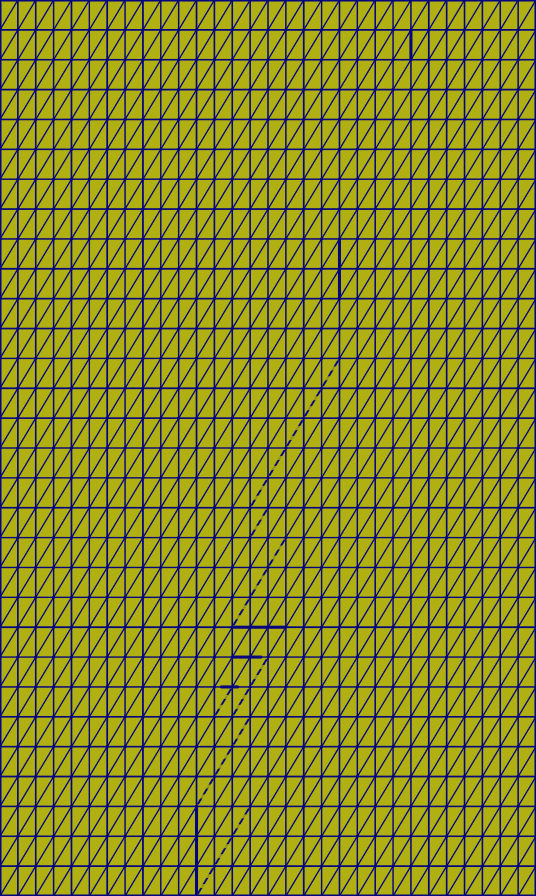
Write a Shadertoy shader that draws this pattern.

```glsl
// Thirty by thirty triangulated mesh: navy grid lines and rising diagonals on
// olive yellow. Distances to the periodic lines give smooth coverage; a few
// diagonal runs break into dashes and a few grid edges are drawn heavier.

#define CELLS 30.0             // repeats across and down
#define GRID_WIDTH 0.00178     // line widths, as parts of the canvas height
#define DIAGONAL_WIDTH 0.00150
#define DASH_WIDTH 0.00215
#define HEAVY_WIDTH 0.0034
#define BORDER_WIDTH 0.0034
#define NODE_RADIUS 0.0017
#define DASHES_PER_CELL 3.0
#define WIDTH_VARIATION 0.14
#define FIELD_COLOR vec3(0.69, 0.69, 0.07)
#define LINE_COLOR vec3(0.02, 0.02, 0.50)

// Broken diagonals: column minus row, first row, last row
const vec3 BROKEN_RUNS[7] = vec3[7](
    vec3(1, 13, 18), vec3(2, 12, 13), vec3(4, 9, 12), vec3(7, 6, 8),
    vec3(6, 6, 7), vec3(8, 3, 6), vec3(11, 0, 3));

// Heavy edges: start and end, in cells
const vec4 HEAVY_EDGES[6] = vec4[6](
    vec4(11, 0, 11, 3), vec4(12.4, 7, 13.3, 7), vec4(13, 8, 14.6, 8),
    vec4(13, 9, 15.9, 9), vec4(19, 20, 19, 22), vec4(23, 28, 23, 29));

float hash(float n)
{
    n = fract(n * 0.1031);
    n *= n + 33.33;
    return fract(n * (n + n));
}

float coverage(float dist, float width, float pixel)
{
    return clamp(0.5 + (0.5 * width - dist) / pixel, 0.0, 1.0);
}

float segmentDistance(vec2 p, vec2 a, vec2 b)
{
    vec2 ab = b - a;
    return length(p - a - ab * clamp(dot(p - a, ab) / dot(ab, ab), 0.0, 1.0));
}

float variedWidth(float width, float lineId)
{
    return width * (1.0 + WIDTH_VARIATION * (2.0 * hash(lineId) - 1.0));
}

// 1 on the diagonals and rows that break into dashes
float brokenDiagonal(float diagonalId, float row)
{
    float broken = 0.0;
    for (int i = 0; i < 7; i++) {
        vec3 run = BROKEN_RUNS[i];
        if (diagonalId == run.x && row >= run.y && row <= run.z) broken = 1.0;
    }
    return broken;
}

void mainImage(out vec4 fragColor, in vec2 fragCoord)
{
    float pixel = 1.0 / iResolution.y;
    vec2 size = vec2(iResolution.x * pixel, 1.0);
    vec2 p = fragCoord * pixel;
    vec2 cell = size / CELLS;
    vec2 grid = p / cell;

    // Vertical and horizontal lines
    vec2 lineId = floor(grid + 0.5);
    vec2 toLine = abs(grid - lineId) * cell;
    float vertical = coverage(toLine.x, variedWidth(GRID_WIDTH, lineId.x + 1.0), pixel);
    float horizontal = coverage(toLine.y, variedWidth(GRID_WIDTH, lineId.y + 61.0), pixel);

    // Rising diagonals, solid or dashed
    float offset = grid.x - grid.y;
    float diagonalId = floor(offset + 0.5);
    float toDiagonal = abs(offset - diagonalId) * cell.x * cell.y / length(cell);
    float diagonal = coverage(toDiagonal, DIAGONAL_WIDTH, pixel);
    float wave = abs(fract(grid.y * DASHES_PER_CELL) - 0.5) * cell.y / DASHES_PER_CELL;
    float dash = coverage(wave, 0.6 * cell.y / DASHES_PER_CELL, pixel);
    float dashed = coverage(toDiagonal, DASH_WIDTH, pixel) * mix(0.2, 1.0, dash);
    diagonal = mix(diagonal, dashed, brokenDiagonal(diagonalId, grid.y));

    // Crossings, heavy edges and border
    float solid = coverage(length(toLine), 2.0 * NODE_RADIUS, pixel);
    for (int i = 0; i < 6; i++) {
        vec4 edge = HEAVY_EDGES[i];
        float d = segmentDistance(p, edge.xy * cell, edge.zw * cell);
        solid = max(solid, coverage(d, HEAVY_WIDTH, pixel));
    }
    vec2 toBorder = min(p, size - p);
    solid = max(solid, coverage(min(toBorder.x, toBorder.y), BORDER_WIDTH, pixel));

    // Ink over the field
    float clear = (1.0 - vertical) * (1.0 - horizontal) * (1.0 - diagonal) * (1.0 - solid);
    fragColor = vec4(mix(LINE_COLOR, FIELD_COLOR, clear), 1.0);
}
```
